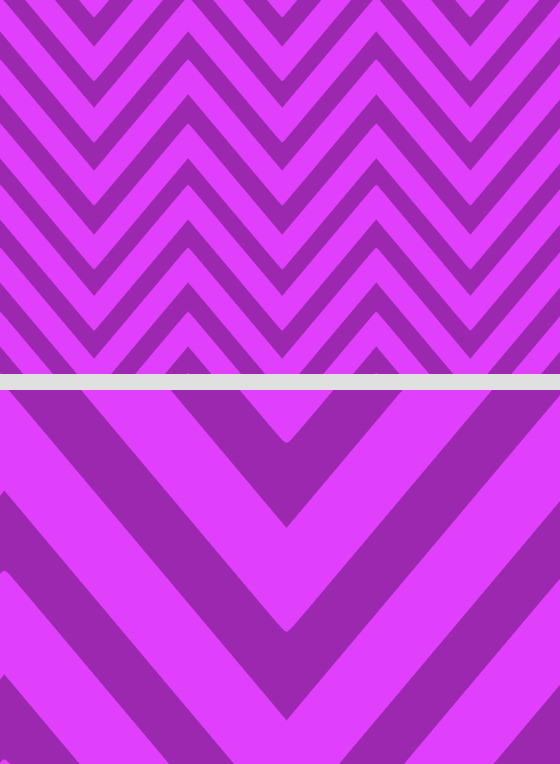
Top, the full canvas; bottom, a detail of the centre.
Give the GLSL for this pattern, as a WebGL 2 fragment shader.

```glsl
#version 300 es
precision highp float;
// Zigzag chevron stripes: three slightly uneven dark bands per square tile.

uniform vec2 u_resolution;
out vec4 fragColor;

const vec3 LIGHT_MAGENTA = vec3(0.878, 0.251, 0.988);
const vec3 DARK_PURPLE = vec3(0.612, 0.156, 0.690);

const float TILE_SIZE = 0.503;   // tile side, in canvas heights
const float SLOPE = 1.19;        // steepness of the zigzag
const float TIP_RADIUS = 0.0045; // blunting of the light tips, in tiles

// Centre and half height of each band, in tiles below a peak
const vec2 BANDS[3] = vec2[3](
    vec2(0.2393, 0.0727),
    vec2(0.5770, 0.0760),
    vec2(0.9095, 0.0684)
);

// Signed offset to the nearest repeat, from -0.5 to 0.5
float wrapOffset(float t) {
    return fract(t + 0.5) - 0.5;
}

// Absolute value with a rounded corner
float softAbs(float t, float radius) {
    return sqrt(t * t + radius * radius);
}

// Distance inside a band; its two edges follow separate zigzags
float bandDistance(float upper, float lower, vec2 band, float slope) {
    float belowTop = wrapOffset(upper - band.x) + band.y;
    float aboveBottom = band.y - wrapOffset(lower - band.x);
    return min(belowTop, aboveBottom) * inversesqrt(1.0 + slope * slope);
}

// Smooth coverage of a shape across one pixel
float coverage(float dist, float pixel) {
    return clamp(dist / pixel + 0.5, 0.0, 1.0);
}

void main() {
    // Tile coordinates, measured right and down from the top left corner
    vec2 uv = gl_FragCoord.xy / u_resolution.y;
    vec2 p = vec2(uv.x, 1.0 - uv.y) / TILE_SIZE;
    float pixel = 1.0 / (u_resolution.y * TILE_SIZE);

    // Top edges are blunted in the valleys, bottom edges at the peaks
    float valleyDrop = 0.5 - softAbs(wrapOffset(p.x - 0.5), TIP_RADIUS);
    float peakDrop = softAbs(wrapOffset(p.x), TIP_RADIUS);
    float upper = p.y - SLOPE * valleyDrop;
    float lower = p.y - SLOPE * peakDrop;

    // Union of the dark bands
    float dark = 0.0;
    for (int i = 0; i < 3; i++) {
        float dist = bandDistance(upper, lower, BANDS[i], SLOPE);
        dark = max(dark, coverage(dist, pixel));
    }

    fragColor = vec4(mix(LIGHT_MAGENTA, DARK_PURPLE, dark), 1.0);
}
```
